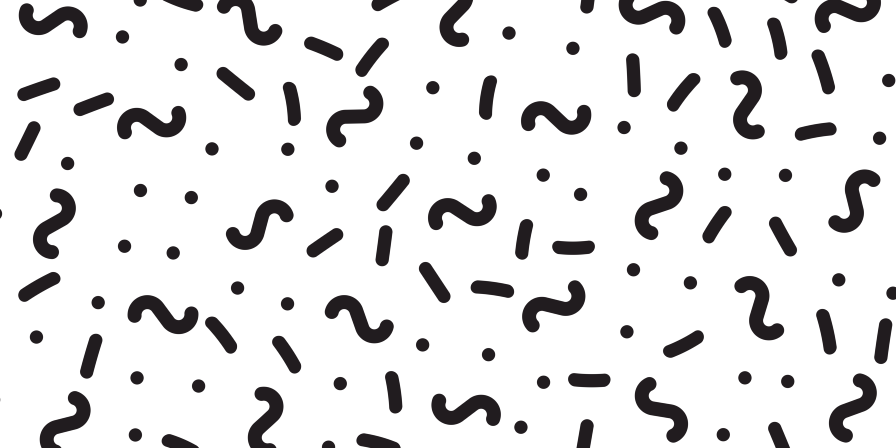
Give the GLSL for this pattern, as a WebGL 2 fragment shader.

```glsl
#version 300 es
precision highp float;
// Draws a confetti pattern of black dots, short bars and S-shaped squiggles on white.

uniform vec2 u_resolution;
out vec4 fragColor;

// Lengths are fractions of the canvas height.
const vec3 PAPER = vec3(1.0);
const vec3 INK = vec3(0.13, 0.11, 0.12);
const float CELL = 0.14;             // lattice spacing
const float LATTICE_TILT = 0.3;      // hides the rows of the lattice
const vec2 LATTICE_SHIFT = vec2(0.37, 0.81);
const float BAR_SHARE = 0.45;        // share of bars among bars and dots
const float PUSH = 0.014;            // clearance added around squiggles
const float DOT_JITTER = 0.024;
const float BAR_JITTER = 0.016;
const float SQUIGGLE_JITTER = 0.013;
const float DOT_RADIUS = 0.0148;
const float BAR_RADIUS = 0.0148;
const float BAR_HALF_LENGTH = 0.034;
const float BAR_BEND = 2.0;          // curvature range of the bars
const float SQUIGGLE_RADIUS = 0.0156;
const float ARC_RADIUS = 0.0285;     // bend of each squiggle half
const float ARC_CENTER = 0.035;      // distance of that bend from the middle
const float ARC_END = -0.05;         // angle where the stroke stops
const float EDGE_PIXELS = 1.3;
const float TAU = 6.2831853;

// Integer hash: four random values in 0..1 per cell.
vec4 hash(vec2 cell, uint seed) {
    uvec4 v = uvec4(ivec4(ivec2(cell), ivec2(cell.yx) + 57)) + seed * 977u;
    v = v * 1664525u + 1013904223u;
    v += v.yzxw * v.wxyz;
    v ^= v >> 16u;
    v += v.wxyz * v.yzxw;
    v ^= v >> 15u;
    return vec4(v & 0xffffu) / 65535.0;
}

mat2 rotation(float angle) {
    float c = cos(angle), s = sin(angle);
    return mat2(c, s, -s, c);
}

float segmentDistance(vec2 p, vec2 a, vec2 b) {
    vec2 ab = b - a;
    return length(p - a - ab * clamp(dot(p - a, ab) / dot(ab, ab), 0.0, 1.0));
}

// Arc around the origin, running counterclockwise between two angles.
float arcDistance(vec2 p, float radius, float start, float end) {
    float middle = 0.5 * (start + end);
    float halfSpan = 0.5 * (end - start);
    vec2 q = rotation(-middle) * p;
    q.y = abs(q.y);
    vec2 tip = radius * vec2(cos(halfSpan), sin(halfSpan));
    return atan(q.y, q.x) < halfSpan ? abs(length(q) - radius) : length(q - tip);
}

// One half of a squiggle: a straight stroke that runs tangent into an arc.
float hookDistance(vec2 p) {
    float tangentAngle = 0.5 * TAU - acos(ARC_RADIUS / ARC_CENTER);
    vec2 center = vec2(ARC_CENTER, 0.0);
    vec2 joint = center + ARC_RADIUS * vec2(cos(tangentAngle), sin(tangentAngle));
    float arc = arcDistance(p - center, ARC_RADIUS, ARC_END, tangentAngle);
    return min(arc, segmentDistance(p, vec2(0.0), joint));
}

float squiggleDistance(vec2 p) {
    return min(hookDistance(p), hookDistance(-p)) - SQUIGGLE_RADIUS;
}

float barDistance(vec2 p, float bend, float stretch) {
    p.y += bend * p.x * p.x;
    vec2 tip = vec2(BAR_HALF_LENGTH * stretch, 0.0);
    return segmentDistance(p, -tip, tip) - BAR_RADIUS;
}

// Each squiggle has four neighbours; this points away from it (zero for itself).
vec2 awayFromSquiggle(float slot) {
    if (slot < 0.5) return vec2(0.0);
    if (slot < 1.5) return vec2(1.0, 0.0);
    if (slot < 2.5) return vec2(0.0, 1.0);
    if (slot < 3.5) return vec2(0.0, -1.0);
    return vec2(-1.0, 0.0);
}

// Distance from a lattice point p to the one shape that belongs to a cell.
float shapeDistance(vec2 p, vec2 cell) {
    vec4 place = hash(cell, 1u);
    vec4 look = hash(cell, 2u);
    float slot = mod(cell.x + 2.0 * cell.y, 5.0);
    bool isSquiggle = slot < 0.5;
    bool isBar = place.z < BAR_SHARE;

    float jitter = isSquiggle ? SQUIGGLE_JITTER : isBar ? BAR_JITTER : DOT_JITTER;
    p -= (cell + 0.5) * CELL + awayFromSquiggle(slot) * PUSH;
    p -= jitter * (2.0 * place.xy - 1.0);
    p = rotation(TAU * look.x) * p;

    if (isSquiggle) {
        p.y *= look.y < 0.5 ? -1.0 : 1.0;
        return squiggleDistance(p);
    }
    if (isBar) return barDistance(p, BAR_BEND * (2.0 * look.y - 1.0), mix(0.9, 1.1, look.z));
    return length(p) - DOT_RADIUS;
}

void main() {
    vec2 p = rotation(LATTICE_TILT) * (gl_FragCoord.xy / u_resolution.y) + LATTICE_SHIFT;
    vec2 home = floor(p / CELL);
    float d = 1.0;
    for (int y = -1; y <= 1; y++)
        for (int x = -1; x <= 1; x++)
            d = min(d, shapeDistance(p, home + vec2(x, y)));

    float edge = 0.5 * EDGE_PIXELS / u_resolution.y;
    fragColor = vec4(mix(INK, PAPER, smoothstep(-edge, edge, d)), 1.0);
}
```
